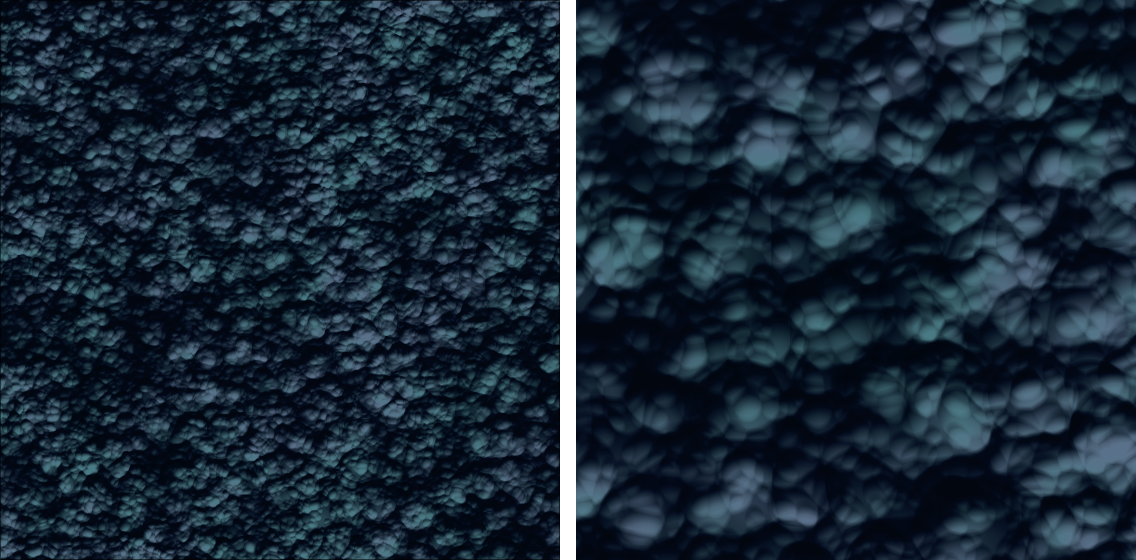
Left, the full canvas; right, a detail of the centre.
A three.js fragment shader for this texture:

```glsl
// Dark blue-green lumpy crust: clustered rounded grains lit from below.
varying vec2 vUv;

// Palette, from deep gaps to lit rims
const vec3 ABYSS = vec3(0.008, 0.035, 0.09);
const vec3 NAVY  = vec3(0.03, 0.08, 0.15);
const vec3 SLATE = vec3(0.08, 0.15, 0.20);
const vec3 STEEL = vec3(0.14, 0.22, 0.28);
const vec3 TEAL  = vec3(0.20, 0.30, 0.36);
const vec3 RIM   = vec3(0.27, 0.39, 0.45);
const vec3 GREEN_TINT = vec3(0.90, 1.04, 0.98);
const vec3 MAUVE_TINT = vec3(1.12, 0.96, 1.03);

// Grain and light settings
const int   LAYERS = 3;
const float COARSE_SCALE = 21.0;
const float SCALE_STEP = 1.85;
const float MIN_RADIUS = 0.35;
const float MAX_RADIUS = 0.75;
const float WARP = 0.008;
const float SOFTNESS = 0.0019;
const vec2  LIGHT_DIR = vec2(0.24, -0.97);
const float BASE_TONE = 1.4;
const float RELIEF = 1.5;
const float CAVITY = 8.0;
const float CAVITY_MEAN = 0.245;
const float PATCHES = 4.5;
const float FRAME = 0.003;

float hash(vec2 p) {
  return fract(sin(dot(p, vec2(127.1, 311.7))) * 43758.5453);
}

float noise(vec2 p) {
  vec2 i = floor(p);
  vec2 f = fract(p);
  f = f * f * (3.0 - 2.0 * f);
  float low  = mix(hash(i), hash(i + vec2(1.0, 0.0)), f.x);
  float high = mix(hash(i + vec2(0.0, 1.0)), hash(i + vec2(1.0)), f.x);
  return mix(low, high, f.y);
}

float fbm(vec2 p) {
  return 0.55 * noise(p) + 0.3 * noise(p * 2.1 + 7.3) + 0.15 * noise(p * 4.3 + 3.1);
}

// Height of the tallest dome over p, one randomly sized dome per cell
float domes(vec2 p) {
  vec2 cell = floor(p);
  float height = 0.0;
  for (int y = -1; y <= 1; y++) {
    for (int x = -1; x <= 1; x++) {
      vec2 id = cell + vec2(float(x), float(y));
      vec2 centre = id + vec2(hash(id), hash(id + 19.7));
      float radius = mix(MIN_RADIUS, MAX_RADIUS, hash(id + 41.3));
      vec2 d = (p - centre) / radius;
      height = max(height, radius * (1.0 - dot(d, d)));
    }
  }
  return height;
}

// Blends through the palette; each whole step of tone is one colour
vec3 palette(float tone) {
  vec3 color = mix(ABYSS, NAVY, clamp(tone, 0.0, 1.0));
  color = mix(color, SLATE, clamp(tone - 1.0, 0.0, 1.0));
  color = mix(color, STEEL, clamp(tone - 2.0, 0.0, 1.0));
  color = mix(color, TEAL, clamp(tone - 3.0, 0.0, 1.0));
  color = mix(color, RIM, clamp(tone - 4.0, 0.0, 1.0));
  float glint = clamp(tone - 5.0, 0.0, 1.5);
  float depth = clamp(-tone, 0.0, 2.0);
  return color * (1.0 + 0.12 * glint) * (1.0 - 0.18 * depth);
}

void main() {
  // Ragged grain outlines
  vec2 wobble = vec2(noise(vUv * 42.0), noise(vUv * 42.0 + 31.7)) - 0.5;
  vec2 p = vUv + WARP * wobble;

  // Finer crust on the left, larger lumps on the right
  float coarse = clamp(0.6 * vUv.x + 1.2 * fbm(vUv * 4.0 + 5.0) - 0.4, 0.0, 1.0);

  // Stack grain layers: slope towards the light, and depth of the gaps
  vec2 shift = SOFTNESS * LIGHT_DIR;
  float scale = COARSE_SCALE;
  float slope = 0.0;
  float height = 0.0;
  float total = 0.0;
  for (int i = 0; i < LAYERS; i++) {
    float fine = float(i) / float(LAYERS - 1);
    float weight = mix(mix(0.6, 1.1, coarse), mix(1.1, 0.6, coarse), fine);
    float share = weight * (1.0 - 0.5 * fine);
    vec2 offset = vec2(13.7, 29.1) * float(i);
    float behind = domes((p - shift) * scale + offset);
    float ahead  = domes((p + shift) * scale + offset);
    slope += weight * (behind - ahead) / (2.0 * SOFTNESS * scale);
    height += share * 0.5 * (behind + ahead);
    total += share;
    scale *= SCALE_STEP;
  }

  // Tone from relief, gaps and broad dark patches
  float patchTone = fbm(vUv * 7.0 + 11.0) - 0.5;
  float contrast = 1.0 + 0.8 * patchTone;
  float tone = BASE_TONE + RELIEF * contrast * slope
             + CAVITY * (height / total - CAVITY_MEAN) + PATCHES * patchTone;

  // Greenish and mauve drifts of colour
  float hue = 0.6 * noise(vUv * 13.0 + 2.0) + 0.4 * noise(vUv * 55.0);
  vec3 color = palette(tone) * mix(GREEN_TINT, MAUVE_TINT, smoothstep(0.2, 0.9, hue));

  // Thin dark border
  vec2 inset = min(vUv, 1.0 - vUv);
  color *= mix(0.3, 1.0, smoothstep(0.0, FRAME, min(inset.x, inset.y)));

  gl_FragColor = vec4(color, 1.0);
}
```
